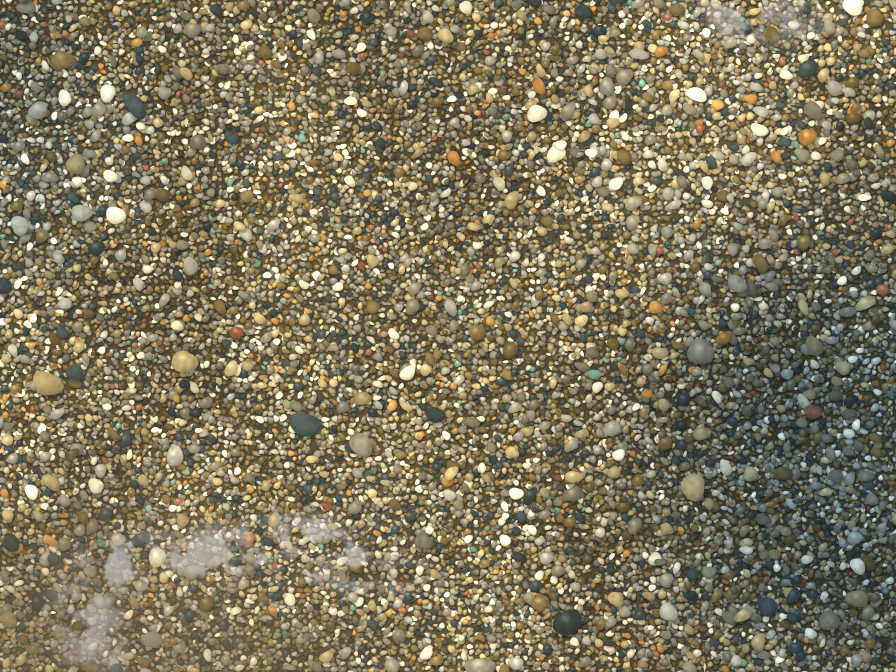
This texture is drawn by a Shadertoy shader. Its source:

```glsl
// Wet beach shingle: a bed of tiny grains under ever larger, sparser pebbles.
// Each layer scatters shaded ellipses on a jittered grid; broad masks then
// add cool shade on the right and a thin sheet of foamy water at lower left.

const vec3 GAP = vec3(0.32, 0.29, 0.20);
const vec3 MEAN_SAND = vec3(0.50, 0.48, 0.385);
const vec3 WET_SAND = vec3(0.47, 0.41, 0.31);
const vec3 FOAM = vec3(0.78, 0.77, 0.76);
const vec2 LIGHT_DIR = vec2(-0.45, 0.89);

vec4 hash4(vec2 p) {
    vec4 q = fract(p.xyxy * vec4(0.1031, 0.1030, 0.0973, 0.1099));
    q += dot(q, q.wzxy + 33.33);
    return fract((q.xxyz + q.yzzw) * q.zywx);
}

float valueNoise(vec2 p) {
    vec2 i = floor(p), f = fract(p);
    f = f * f * (3.0 - 2.0 * f);
    float low = mix(hash4(i).x, hash4(i + vec2(1, 0)).x, f.x);
    float high = mix(hash4(i + vec2(0, 1)).x, hash4(i + vec2(1, 1)).x, f.x);
    return mix(low, high, f.y);
}

float fbm(vec2 p) {
    float sum = 0.0, amp = 0.5;
    for (int i = 0; i < 5; i++) {
        sum += amp * valueNoise(p);
        p = mat2(1.6, 1.2, -1.2, 1.6) * p + 7.3;
        amp *= 0.5;
    }
    return sum;
}

// Soft round mask: 1 at the centre, 0 beyond the given radii.
float blob(vec2 p, vec2 centre, vec2 radii) {
    return 1.0 - smoothstep(0.2, 1.0, length((p - centre) / radii));
}

// Mineral colour chosen by share, with a little variation in brightness.
vec3 stoneColour(float pick, float vary) {
    vec3 c = vec3(0.49, 0.48, 0.40);                     // olive grey
    if (pick > 0.27) c = vec3(0.66, 0.60, 0.43);         // ochre
    if (pick > 0.44) c = vec3(0.44, 0.38, 0.24);         // brown
    if (pick > 0.59) c = vec3(0.62, 0.62, 0.56);         // pale grey
    if (pick > 0.73) c = vec3(0.24, 0.28, 0.28);         // slate
    if (pick > 0.86) c = vec3(0.90, 0.87, 0.75);         // cream
    if (pick > 0.96) c = vec3(0.70, 0.52, 0.28);         // orange
    if (pick > 0.983) c = vec3(0.55, 0.35, 0.27);        // red
    if (pick > 0.991) c = vec3(0.42, 0.57, 0.49);        // sea green
    return c * mix(0.84, 1.16, vary);
}

// Share of coarse stones: low in the fine central band, higher around it.
float coarseness(vec2 p) {
    float band = blob(p, vec2(0.42, 0.52), vec2(0.62, 0.75));
    return mix(1.5, 0.6, band) * mix(0.6, 1.4, valueNoise(p * 5.0));
}

// Paints one layer of pebbles over base; size is the radius range in cells.
vec3 pebbles(vec3 base, vec2 p, float cells, float density, vec2 size, float seed, float pixel) {
    vec2 g = p * cells, home = floor(g);
    for (int y = -1; y <= 1; y++)
    for (int x = -1; x <= 1; x++) {
        vec2 id = home + vec2(x, y);
        vec4 a = hash4(id + seed), b = hash4(id + seed + 57.7);
        if (a.z > density) continue;

        vec2 d = g - id - mix(vec2(0.1), vec2(0.9), a.xy);
        float radius = mix(size.x, size.y, b.x * b.x);
        float angle = (a.w - 0.5) * 2.6;
        float c = cos(angle), s = sin(angle);
        mat2 turn = mat2(c, -s, s, c);
        vec2 shape = radius * vec2(1.0, mix(0.55, 0.92, b.y));
        vec2 e = turn * d / shape;
        float bend = atan(e.y, e.x);
        float wobble = 1.0 + 0.07 * sin(2.0 * bend + a.x * 6.3) + 0.06 * sin(3.0 * bend + a.y * 6.3);
        float r = length(e) / wobble;
        float soft = min(0.9 * pixel * cells / radius, 0.6);

        // Contact shadow on the side away from the light
        float shadow = length(turn * (d + LIGHT_DIR * radius * 0.22) / shape);
        base *= 1.0 - 0.30 * (1.0 - smoothstep(0.75, 1.25 + soft, shadow));

        // Domed body with faint mottling and a wet glint
        vec3 stone = stoneColour(b.z, b.w);
        stone *= 1.16 - 0.22 * r * r + 0.16 * dot(d / radius, LIGHT_DIR);
        stone *= 0.90 + 0.20 * valueNoise(p * 160.0 + seed);
        float glint = 1.0 - smoothstep(0.0, 0.5, length(d / radius - LIGHT_DIR * 0.35));
        stone += 0.14 * glint * step(0.5, a.w);
        base = mix(base, stone, 1.0 - smoothstep(1.0 - soft, 1.0 + soft, r));
    }
    return base;
}

void mainImage(out vec4 fragColor, in vec2 fragCoord) {
    float pixel = 1.0 / iResolution.y;
    vec2 p = fragCoord * pixel;
    float coarse = coarseness(p);

    // Grains first, then progressively larger stones
    vec3 col = pebbles(GAP, p, 118.0, 1.0, vec2(0.45, 0.78), 11.0, pixel);
    col = pebbles(col, p, 84.0, 0.42, vec2(0.35, 0.65), 131.0, pixel);
    col = pebbles(col, p, 50.0, 0.28 * coarse, vec2(0.30, 0.55), 271.0, pixel);
    col = pebbles(col, p, 32.0, 0.17 * coarse, vec2(0.28, 0.50), 419.0, pixel);
    col = pebbles(col, p, 16.0, 0.13, vec2(0.20, 0.38), 613.0, pixel);
    col = mix(MEAN_SAND, col, 0.96) * 1.05;

    // Broad light: warm centre, cool shade at the right and left edges
    float shade = blob(p, vec2(1.28, 0.30), vec2(0.48, 0.58)) + 0.5 * blob(p, vec2(0.0, 0.80), vec2(0.3, 0.35));
    col *= mix(vec3(1.07, 1.03, 0.98), vec3(0.62, 0.71, 0.82), min(shade, 1.0));
    col *= 0.88 + 0.24 * valueNoise(p * 7.0 + 3.0);

    // Shallow water softens the lower left corner, with torn streaks of foam
    float ragged = 0.12 * (fbm(p * 9.0) - 0.5);
    float water = blob(p + ragged, vec2(0.15, 0.0), vec2(0.58, 0.36));
    col = mix(col, WET_SAND, 0.40 * water);
    float crest = 0.17 - 0.25 * (p.x - 0.3) * (p.x - 0.3) + ragged;
    float streak = 1.0 - smoothstep(0.0, 0.07, abs(p.y - crest));
    streak *= smoothstep(0.08, 0.2, p.x) * (1.0 - smoothstep(0.5, 0.66, p.x));
    streak += 0.6 * blob(p + ragged, vec2(0.13, 0.07), vec2(0.08, 0.14));
    streak += 0.7 * blob(p + ragged, vec2(1.14, 0.99), vec2(0.16, 0.06));
    float lace = smoothstep(0.34, 0.66, fbm(p * vec2(34.0, 48.0)));
    col = mix(col, FOAM, clamp(streak * lace, 0.0, 0.7));

    fragColor = vec4(clamp(col, 0.0, 1.0), 1.0);
}
```
